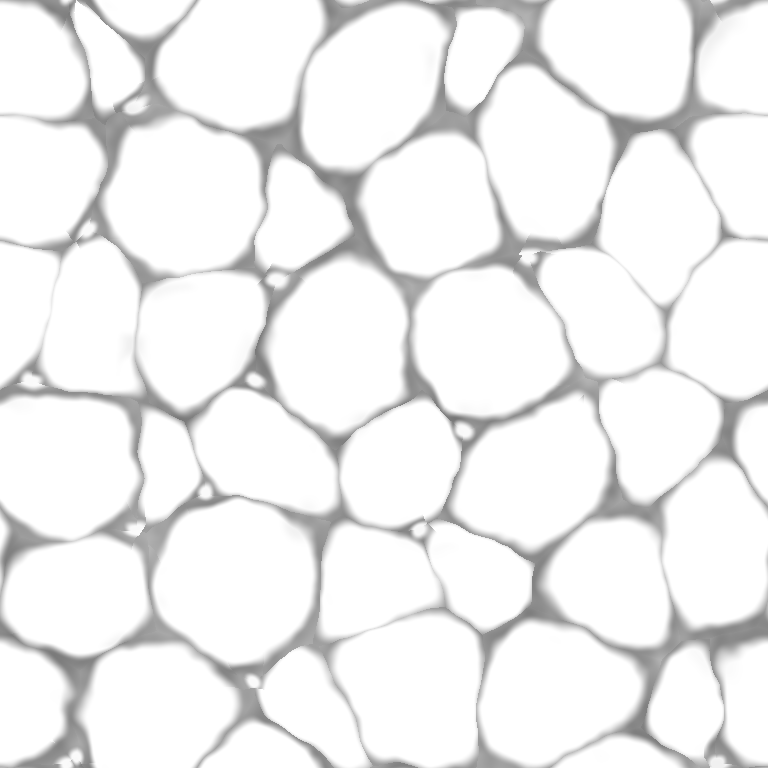
Reproduce this texture procedurally as a Shadertoy shader.

```glsl
#define GRID 6.0          // cells per side, even so the stagger wraps
#define JITTER 0.56       // scatter of the cell centres
#define SIZE_SPREAD 0.40  // weight gap between small and large cells
#define ROUND_LARGE 8.0   // corner sharpness of large cells
#define ROUND_SMALL 19.0  // corner sharpness of small cells
#define WALL_INNER -0.045 // wall profile: full tone
#define WALL_OUTER 0.036  // wall profile: white
#define WALL_TONE 0.43    // mean darkness of the walls
#define MOTTLE 0.30       // tone variation along the walls
#define BUBBLE_SHARE 0.16 // share of junctions holding a bubble
#define BUBBLE_RADIUS 0.075

// Integer hash giving three values in 0..1
vec3 hash3(vec2 cell, float seed) {
    uvec3 v = uvec3(uint(cell.x + 0.5), uint(cell.y + 0.5), uint(seed));
    v = v * 1664525u + 1013904223u;
    v.x += v.y * v.z; v.y += v.z * v.x; v.z += v.x * v.y;
    v ^= v >> 16u;
    v.x += v.y * v.z; v.y += v.z * v.x; v.z += v.x * v.y;
    return vec3(v >> 8u) / 16777216.0;
}

// Value noise that wraps after a whole number of periods
vec3 wrapNoise(vec2 uv, float periods, float seed) {
    vec2 p = uv * periods, i = floor(p), f = p - i;
    f = f * f * (3.0 - 2.0 * f);
    vec2 a = mod(i, periods), b = mod(i + 1.0, periods);
    vec3 low = mix(hash3(a, seed), hash3(vec2(b.x, a.y), seed), f.x);
    vec3 high = mix(hash3(vec2(a.x, b.y), seed), hash3(b, seed), f.x);
    return mix(low, high, f.y);
}

// Cell centre (xy), size 0..1 (z) and identity (w)
vec4 cellSite(vec2 c) {
    vec3 h = hash3(mod(c, GRID), 7.0);
    vec2 stagger = vec2(0.25 + 0.5 * mod(c.y, 2.0), 0.5);
    return vec4(c + stagger + JITTER * (h.xy - 0.5), smoothstep(0.0, 0.6, h.z), h.x);
}

float power(vec2 p, vec4 site) {
    vec2 d = p - site.xy;
    return dot(d, d) - SIZE_SPREAD * site.z;
}

// Rounded distance to the cell wall (x), distance to the junction (y), junction id (z)
vec3 foam(vec2 p) {
    vec2 base = floor(p), own = base;
    vec4 site = vec4(0.0);
    float nearest = 1e5;
    for (int y = -2; y <= 2; y++)
    for (int x = -2; x <= 2; x++) {
        vec2 c = base + vec2(x, y);
        vec4 s = cellSite(c);
        float w = power(p, s);
        if (w < nearest) { nearest = w; site = s; own = c; }
    }

    float k = mix(ROUND_SMALL, ROUND_LARGE, site.z);
    float sum = 0.0;
    vec2 first = vec2(1e5, 0.0), second = first;
    for (int y = -3; y <= 3; y++)
    for (int x = -3; x <= 3; x++) {
        vec2 c = base + vec2(x, y);
        if (all(lessThan(abs(c - own), vec2(0.5)))) continue;
        vec4 s = cellSite(c);
        float d = (power(p, s) - nearest) / (2.0 * length(s.xy - site.xy));
        sum += exp(-k * d);
        if (d < first.x) { second = first; first = vec2(d, s.w); }
        else if (d < second.x) second = vec2(d, s.w);
    }
    float corner2 = dot(first.x, first.x) + second.x * (second.x - first.x);
    float id = fract((site.w + first.y + second.y) * 17.3);
    return vec3(-log(sum) / k, sqrt(corner2 / 0.75), id);
}

void mainImage(out vec4 fragColor, in vec2 fragCoord) {
    vec2 uv = fragCoord / iResolution.xy;
    vec3 coarse = wrapNoise(uv, 13.0, 1.0);
    vec3 medium = wrapNoise(uv, 29.0, 2.0);
    vec3 fine = wrapNoise(uv, 64.0, 3.0);

    // Wavy cell walls
    vec2 warp = 0.14 * (coarse.xy - 0.5) + 0.06 * (medium.xy - 0.5) + 0.016 * (fine.xy - 0.5);
    vec3 cell = foam(uv * GRID + warp);
    float hasBubble = 1.0 - step(BUBBLE_SHARE, cell.z);
    float wall = cell.x + 0.035 * (medium.z - 0.5) + 0.012 * (fine.z - 0.5);
    wall -= hasBubble * 0.06 * exp(-pow(cell.y / 0.14, 2.0));

    // Mottled tone, paler in the heart of the junctions
    float cover = 1.0 - smoothstep(WALL_INNER, WALL_OUTER, wall);
    float mottle = 0.4 * coarse.z + 0.35 * medium.x + 0.25 * fine.x - 0.5;
    float heart = 1.0 - smoothstep(-0.13, -0.05, wall);
    float tone = WALL_TONE + MOTTLE * mottle - 0.05 * heart;

    // Small bubbles in the junctions and faint residue beside the walls
    float bubble = hasBubble * (1.0 - smoothstep(0.45, 1.25, cell.y / BUBBLE_RADIUS));
    float residue = 0.06 * smoothstep(0.62, 0.9, coarse.x) * smoothstep(0.4, 0.8, medium.y)
                  * (1.0 - smoothstep(0.02, 0.14, wall));

    float grey = 1.0 - max(cover * tone * (1.0 - 0.95 * bubble), residue);
    fragColor = vec4(vec3(grey), 1.0);
}
```
